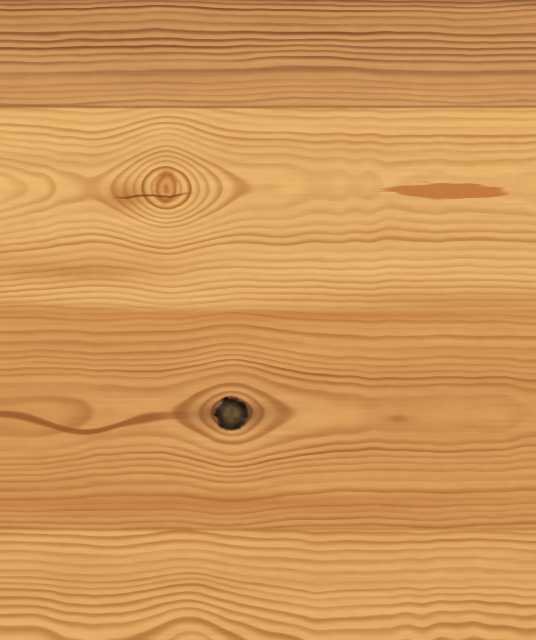
Reproduce this texture procedurally as a WebGL 2 fragment shader.

```glsl
#version 300 es
precision highp float;
// Four horizontal pine boards with knots. Growth rings are level sets of a
// distance field that is round at a knot and straightens away from it.
// Stretched noise adds fibres, soft stains colour the wood near the knots.
uniform vec2 u_resolution;
out vec4 fragColor;

const vec3 RUST = vec3(0.66, 0.37, 0.17);
const vec3 UMBER = vec3(0.40, 0.23, 0.13);

float hash(vec2 p) {
  vec3 q = fract(vec3(p.xyx) * 0.1031);
  q += dot(q, q.yzx + 33.33);
  return fract((q.x + q.y) * q.z);
}

float noise(vec2 p) {
  vec2 i = floor(p), f = fract(p);
  f = f * f * (3.0 - 2.0 * f);
  return mix(mix(hash(i), hash(i + vec2(1, 0)), f.x),
             mix(hash(i + vec2(0, 1)), hash(i + vec2(1, 1)), f.x), f.y);
}

// Signed noise with three octaves
float fbm(vec2 p) {
  float sum = 0.0, amp = 0.5;
  for (int i = 0; i < 3; i++) {
    sum += amp * (noise(p) - 0.5);
    p = p * 2.03 + 17.0;
    amp *= 0.5;
  }
  return sum;
}

// Soft elliptical spot
float stain(vec2 p, vec2 center, vec2 radius) {
  vec2 q = (p - center) / radius;
  return exp(-dot(q, q));
}

// Ring distance: ovals at the knot, straight lines far off, a new arch at left
float ringField(vec2 p, vec2 knot, float bend, float reach, float seed) {
  vec2 d = p - knot;
  d.y += 0.022 * fbm(vec2(p.x * 4.0, p.y * 7.0) + seed);
  d.y += 0.005 * fbm(vec2(p.x * 18.0, p.y * 34.0) + seed);
  float rise = bend * d.x / sqrt(d.x * d.x + reach * reach);
  rise *= 1.0 - 0.45 * smoothstep(0.10, 0.30, -d.x);
  rise *= 1.0 + 0.5 * fbm(vec2(p.x * 9.0, seed)) * smoothstep(0.05, 0.2, abs(d.x));
  return length(vec2(rise, d.y));
}

// Amount of dark latewood: slow rise, sharper fall, uneven from ring to ring
float rings(vec2 p, float field, float density, float seed) {
  float u = field * density + 1.6 * noise(vec2(field * 28.0, seed));
  float blur = fwidth(u), t = fract(u), id = floor(u);
  float line = smoothstep(0.25, 0.76, t) * (1.0 - smoothstep(0.80, 1.0, t));
  float strength = mix(0.3, 1.0, hash(vec2(id, seed)));
  strength *= 0.55 + 0.7 * noise(vec2(p.x * 4.0 + seed, id * 7.3));
  return line * strength * (1.0 - smoothstep(0.4, 0.95, blur));
}

// Board colour from its rings, broad streaks and fine fibres
vec3 board(vec2 p, vec3 light, vec3 dark, float ring, float seed) {
  float streak = fbm(vec2(p.x * 1.6, p.y * 32.0) + seed);
  float fibre = fbm(vec2(p.x * 9.0, p.y * 210.0) + seed);
  float shade = ring + 0.34 * streak + 0.22 * fibre;
  return mix(light, dark, clamp(shade + 0.04, -0.1, 1.0));
}

void main() {
  vec2 p = gl_FragCoord.xy / u_resolution.y;
  float wave = fbm(vec2(p.x * 5.0, 3.0));
  float mottle = fbm(p * vec2(60.0, 90.0));
  vec2 paleKnot = vec2(0.260, 0.707), darkKnot = vec2(0.362, 0.353);

  // Top board: straight, dense and brown
  float ring = rings(p, ringField(p, vec2(0.4, 0.3), 0.0, 0.1, 3.0), 88.0, 3.0);
  ring *= mix(0.45, 1.0, smoothstep(0.85, 0.91, p.y));
  vec3 top = board(p, vec3(0.81, 0.585, 0.36), vec3(0.52, 0.31, 0.18), ring * 0.85, 3.0);
  top = mix(top, UMBER, 0.3 * smoothstep(0.985, 1.0, p.y + 0.015 * wave));

  // Pale board: round knot with a bright heart, and a rust lens
  ring = rings(p, ringField(p, paleKnot, 0.078, 0.080, 11.0), 108.0, 11.0);
  float nearKnot = stain(p, paleKnot, vec2(0.22, 0.09));
  vec3 pale = board(p, vec3(0.905, 0.70, 0.425), vec3(0.67, 0.42, 0.19),
                    ring * mix(0.58, 0.95, nearKnot), 11.0);
  pale = mix(pale, RUST, 0.55 * stain(p, vec2(0.195, 0.692), vec2(0.030, 0.020)));
  pale = mix(pale, RUST, 0.40 * stain(p, vec2(0.12, 0.575), vec2(0.14, 0.014)));
  pale = mix(pale, RUST, 0.35 * stain(p, vec2(0.75, 0.530), vec2(0.28, 0.016)));
  float heart = length((p - paleKnot) / vec2(0.017, 0.026)) + 0.5 * mottle;
  float heartRing = 0.5 + 0.5 * cos(heart * 7.0);
  pale = mix(pale, mix(vec3(0.84, 0.59, 0.31), RUST, heartRing),
             0.8 * (1.0 - smoothstep(0.8, 1.25, heart)));
  float crack = abs(p.y - 0.693 - 0.06 * (p.x - 0.24) - 0.010 * fbm(vec2(p.x * 35.0, 1.0)));
  pale = mix(pale, UMBER, 0.65 * (1.0 - smoothstep(0.0005, 0.003, crack))
             * smoothstep(0.17, 0.20, p.x) * (1.0 - smoothstep(0.27, 0.31, p.x)));
  vec2 lens = (p - vec2(0.695, 0.702)) / vec2(0.100, 0.0125);
  lens.y += 0.25 * lens.x;
  float ragged = length(lens) + 0.9 * fbm(vec2(p.x * 18.0, p.y * 170.0));
  pale = mix(pale, vec3(0.75, 0.45, 0.22), 0.85 * (1.0 - smoothstep(0.78, 1.02, ragged)));

  // Orange board: dark knot, rust halo and a winding vein
  ring = rings(p, ringField(p, darkKnot, 0.062, 0.075, 23.0), 98.0, 23.0);
  nearKnot = stain(p, darkKnot, vec2(0.20, 0.085));
  vec3 light = mix(vec3(0.845, 0.60, 0.345), vec3(0.87, 0.645, 0.385), nearKnot);
  vec3 orange = board(p, light, vec3(0.58, 0.32, 0.15), ring * mix(0.48, 0.95, nearKnot), 23.0);
  float vein = p.y - 0.353 + 0.028 * stain(vec2(p.x, 0), vec2(0.13, 0), vec2(0.075, 1)) - 0.012 * wave;
  float veinWidth = 0.005 + 0.005 * noise(vec2(p.x * 22.0, 5.0));
  orange = mix(orange, vec3(0.57, 0.30, 0.15), 0.75 * (1.0 - smoothstep(0.35, 1.2, abs(vein) / veinWidth))
               * (1.0 - smoothstep(0.22, 0.34, p.x)));
  orange = mix(orange, RUST, 0.6 * stain(p, vec2(0.622, 0.346), vec2(0.020, 0.006)));
  orange = mix(orange, RUST, 0.35 * stain(p, vec2(0.30, 0.215), vec2(0.50, 0.014)));
  orange = mix(orange, RUST, 0.30 * stain(p, vec2(0.45, 0.508), vec2(0.60, 0.012)));
  orange = mix(orange, UMBER, 0.75 * stain(p, darkKnot, vec2(0.055, 0.018)));
  float core = length(p - darkKnot) / 0.0265 + 0.4 * mottle;
  vec3 bark = mix(vec3(0.40, 0.32, 0.20), vec3(0.17, 0.13, 0.10), smoothstep(0.3, 0.8, core));
  orange = mix(orange, bark + 0.35 * mottle, 1.0 - smoothstep(0.85, 1.1, core));

  // Bottom board: wide rings arching over a hidden knot
  ring = rings(p, ringField(p, vec2(0.30, -0.03), 0.070, 0.070, 37.0), 74.0, 37.0);
  vec3 bottom = board(p, vec3(0.88, 0.66, 0.39), vec3(0.64, 0.38, 0.17), ring * 0.72, 37.0);

  // Joints between the boards
  float jointTop = p.y - 0.833 - 0.003 * wave;
  float jointMiddle = p.y - 0.518 - 0.022 * wave + 0.012 * (p.x - 0.4);
  float jointBottom = p.y - 0.173 - 0.003 * wave;
  vec3 color = mix(bottom, orange, smoothstep(-0.003, 0.003, jointBottom));
  color = mix(color, pale, smoothstep(-0.010, 0.012, jointMiddle));
  color = mix(color, top, smoothstep(-0.002, 0.002, jointTop));
  color = mix(color, UMBER, 0.40 * exp(-pow(jointTop / 0.0022, 2.0)));
  color = mix(color, RUST, 0.30 * exp(-pow(jointBottom / 0.003, 2.0)));
  fragColor = vec4(color + 0.025 * mottle, 1.0);
}
```
